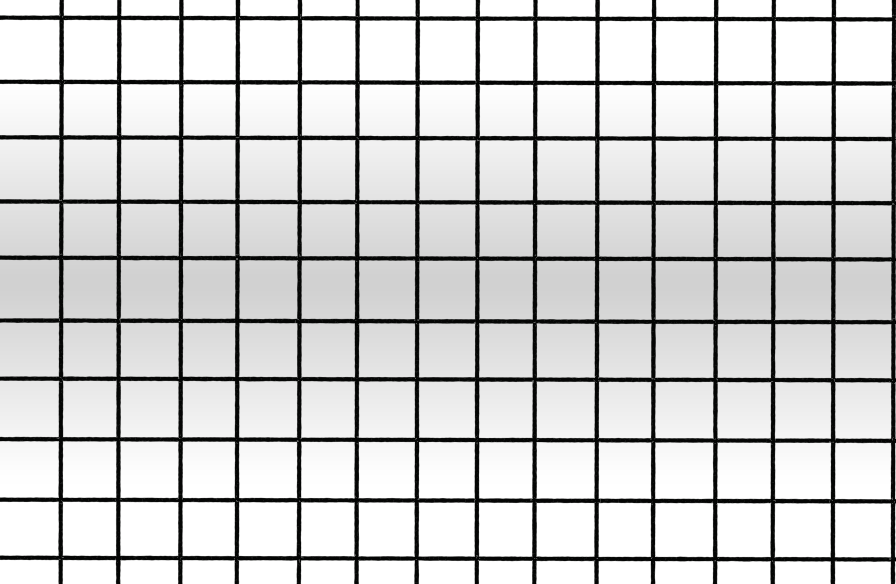
Write a Shadertoy shader that draws this pattern.

```glsl
// Black hand-set grid over white, with a soft grey band across the middle.
// Each line is the nearest of a repeated set, nudged by an alternating beat;
// gradient noise roughens the edges and flecks the ink near the crossings.

#define PITCH vec2(0.1018, 0.1026)    // cell size, in canvas heights
#define FIRST_LINE vec2(0.1036, 0.0414) // centre of line zero on each axis
#define NUDGE vec2(0.0026, 0.0038)    // strength of the uneven spacing
#define BEAT_LENGTH vec2(14.0, 22.0)  // lines per cycle of unevenness
#define BEAT_START vec2(-1.0, 13.0)   // line at which each cycle begins
#define LINE_WIDTH 0.0072
#define TILT 0.0019
#define ROUGHNESS 0.0005
#define INK vec3(0.014, 0.018, 0.014)
#define BAND_CENTRE 0.516
#define BAND_REACH 0.335
#define BAND_DEPTH 0.19

const float TAU = 6.2831853;

vec2 hashGradient(vec2 cell) {
    vec3 q = fract(vec3(cell.xyx) * vec3(0.1031, 0.1030, 0.0973));
    q += dot(q, q.yzx + 33.33);
    float angle = TAU * fract((q.x + q.y) * q.z);
    return vec2(cos(angle), sin(angle));
}

float gradientNoise(vec2 p) {
    vec2 i = floor(p), f = fract(p);
    vec2 u = f * f * f * (f * (f * 6.0 - 15.0) + 10.0);
    vec2 e = vec2(1.0, 0.0);
    float low = mix(dot(hashGradient(i), f),
                    dot(hashGradient(i + e), f - e), u.x);
    float high = mix(dot(hashGradient(i + e.yx), f - e.yx),
                     dot(hashGradient(i + 1.0), f - 1.0), u.x);
    return mix(low, high, u.y);
}

// Distance to the nearest vertical (x) and horizontal (y) line centre.
vec2 gridDistance(vec2 p) {
    vec2 index = max(floor((p - FIRST_LINE) / PITCH + 0.5), 0.0);
    vec2 alternate = 1.0 - 2.0 * mod(index, 2.0);
    vec2 beat = sin(TAU * (index - BEAT_START) / BEAT_LENGTH);
    return abs(p - FIRST_LINE - index * PITCH - NUDGE * alternate * beat);
}

// White paper, darkening evenly towards the band centre.
vec3 paper(float height) {
    float away = length(vec2(height - BAND_CENTRE, 0.015)) / BAND_REACH;
    float shade = 1.0 - away;
    shade = 0.5 * (shade + sqrt(shade * shade + 0.002));
    shade *= 1.0 - smoothstep(0.95, 1.25, away);
    return vec3(1.0 - BAND_DEPTH * shade);
}

void mainImage(out vec4 fragColor, in vec2 fragCoord) {
    vec2 uv = fragCoord / iResolution.y;
    float aspect = iResolution.x / iResolution.y;

    // Slight lean of the whole grid.
    vec2 centred = uv - vec2(0.5 * aspect, 0.5);
    vec2 p = uv + TILT * vec2(-centred.y, centred.x);

    // Lines with faintly rough edges.
    vec2 lines = gridDistance(p);
    float rough = ROUGHNESS * (gradientNoise(p * 45.0) + gradientNoise(p * 160.0));
    float edge = min(lines.x, lines.y) - 0.5 * LINE_WIDTH + rough;
    float soften = max(0.75 / iResolution.y, 0.0008);
    float cover = 1.0 - smoothstep(-soften, soften, edge);

    // Pale flecks, denser where two lines cross.
    float crossing = 1.0 - smoothstep(0.003, 0.010, max(lines.x, lines.y));
    float fleck = smoothstep(0.15, 0.5, gradientNoise(p * 260.0));
    vec3 ink = INK + fleck * (0.07 + 0.28 * crossing);

    fragColor = vec4(mix(paper(uv.y), ink, cover), 1.0);
}
```
